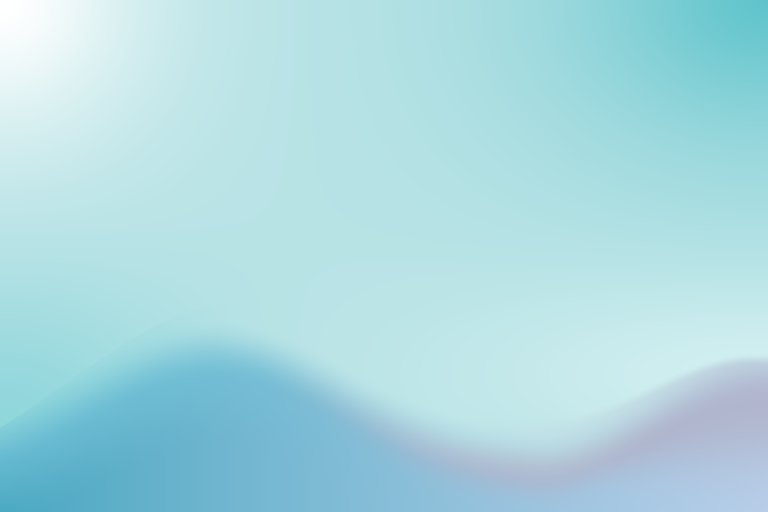
Give the GLSL for this background, as a Shadertoy shader.

```glsl
#define SKY_COLOR vec3(0.725, 0.890, 0.900)
#define TEAL_COLOR vec3(0.380, 0.770, 0.800)
#define AQUA_COLOR vec3(0.560, 0.840, 0.860)
#define MIST_COLOR vec3(0.840, 0.945, 0.950)
#define DEEP_COLOR vec3(0.270, 0.650, 0.750)
#define LAGOON_COLOR vec3(0.460, 0.770, 0.850)
#define LILAC_COLOR vec3(0.720, 0.810, 0.915)
#define MAUVE_COLOR vec3(0.690, 0.705, 0.795)
#define WAVE_SOFTNESS 0.06
#define VEIL_STRENGTH 0.30

float bell(float x) {
    return exp(-x * x);
}

float glow(vec2 p, vec2 center, vec2 size, float power) {
    return exp(-pow(length((p - center) / size), power));
}

// Middle height of the soft wave
float waveHeight(float x) {
    return 0.10 + 0.22 * bell((x - 0.28) / 0.23) + 0.19 * smoothstep(0.70, 1.0, x);
}

// Heights of the thin veils above the wave
float leftVeilHeight(float x) {
    return 0.41 * bell((x - 0.32) / 0.335);
}

float rightVeilHeight(float x) {
    float dip = max(0.716 - x, 0.0);
    return 0.176 + 3.3 * dip * dip + 0.127 * smoothstep(0.71, 0.98, x);
}

vec3 skyColor(vec2 p) {
    vec3 color = SKY_COLOR;
    color = mix(color, AQUA_COLOR, glow(p, vec2(0.0, 0.15), vec2(0.24, 0.30), 2.0));
    color = mix(color, MIST_COLOR, 0.9 * glow(p, vec2(1.0, 0.28), vec2(0.38, 0.19), 2.0));
    color = mix(color, TEAL_COLOR, glow(p, vec2(1.0), vec2(0.27, 0.30), 1.5));
    return mix(color, vec3(1.0), glow(p, vec2(0.0, 1.0), vec2(0.187, 0.28), 1.7));
}

vec3 waveColor(vec2 p, float height) {
    // Blue depths run into lilac along the canvas
    vec3 color = mix(DEEP_COLOR, LILAC_COLOR, pow(p.x, 0.8));
    float nearTop = smoothstep(-0.20, 0.0, p.y - height);
    color = mix(color, LAGOON_COLOR, 0.75 * nearTop * (1.0 - smoothstep(0.2, 0.6, p.x)));

    // Mauve band under the crest, wider at the right
    float rise = smoothstep(0.75, 1.0, p.x);
    float ridge = height - 0.02 - 0.06 * rise;
    float band = bell((p.y - ridge) / mix(0.05, 0.12, rise));
    return mix(color, MAUVE_COLOR, 0.9 * band * smoothstep(0.32, 0.70, p.x));
}

void mainImage(out vec4 fragColor, in vec2 fragCoord) {
    vec2 p = fragCoord / iResolution.xy;
    float pixel = 1.0 / iResolution.y;
    float height = waveHeight(p.x);
    float leftDepth = leftVeilHeight(p.x) - p.y;
    float rightDepth = rightVeilHeight(p.x) - p.y;
    float leftFade = 1.0 - smoothstep(0.12, 0.33, p.x);
    float rightFade = smoothstep(0.58, 0.95, p.x);

    // Veil edges
    float leftVeil = smoothstep(-pixel, pixel, leftDepth);
    float rightVeil = smoothstep(-0.008, 0.016, rightDepth);
    vec3 color = skyColor(p);
    color = mix(color, AQUA_COLOR, VEIL_STRENGTH * leftVeil * leftFade);
    color = mix(color, MAUVE_COLOR, VEIL_STRENGTH * rightVeil * rightFade);

    // Soft wave body, cut off by the veils at both sides
    float body = smoothstep(-WAVE_SOFTNESS, WAVE_SOFTNESS, height - p.y);
    body *= mix(1.0, leftVeil, leftFade) * mix(1.0, rightVeil, rightFade);
    color = mix(color, waveColor(p, height), body);

    fragColor = vec4(color, 1.0);
}
```
